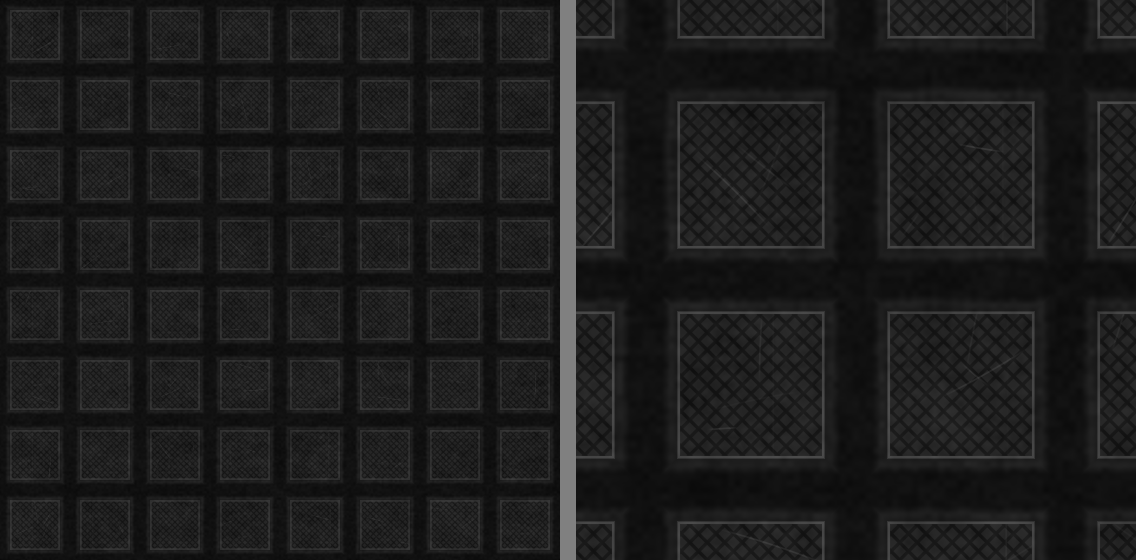
Left: the whole. Right: its middle third, enlarged.
Reproduce this pattern procedurally as a Shadertoy shader.

```glsl
// An 8 by 8 grid of dark square panels, each with a soft frame, a thin pale inset
// line and a crosshatched, scratched face. Box distances shape each cell, cell
// hashes vary the wear, and wrapping value noise adds grain that tiles.

#define REPEATS 8.0
#define PANEL_HALF 0.405
#define INSET_HALF 0.344
#define INSET_WIDTH 0.0125
#define HATCH_COUNT 12.0
#define HATCH_WIDTH 0.016
#define SCRATCHES 5
#define GUTTER_TONE 0.064
#define FRAME_TONE 0.108
#define FACE_TONE 0.148
#define INSET_TONE 0.265
#define GRAIN 0.034

float hash(vec2 p) {
    vec3 q = fract(vec3(p.xyx) * vec3(0.1031, 0.1030, 0.0973));
    q += dot(q, q.yzx + 33.33);
    return fract((q.x + q.y) * q.z);
}

// Value noise that repeats after a whole period
float wrapNoise(vec2 p, vec2 period) {
    vec2 i = floor(p), f = fract(p);
    f = f * f * (3.0 - 2.0 * f);
    vec2 a = mod(i, period), b = mod(i + 1.0, period);
    return mix(mix(hash(a), hash(vec2(b.x, a.y)), f.x),
               mix(hash(vec2(a.x, b.y)), hash(b), f.x), f.y);
}

float layer(vec2 uv, vec2 frequency) {
    return wrapNoise(uv * frequency, frequency) - 0.5;
}

// Share of a pixel covered by a stroke whose centre is at distance d
float stroke(float d, float width, float pixel) {
    float h = 0.5 * width, r = 0.5 * pixel;
    return max(min(d + r, h) - max(d - r, -h), 0.0) / pixel;
}

// Distance to the nearest of a family of 45 degree lines
float diagonal(float s) {
    return abs(fract(s * HATCH_COUNT) - 0.5) / (HATCH_COUNT * sqrt(2.0));
}

float scratchMarks(vec2 p, vec2 cell, float pixel) {
    float marks = 0.0;
    for (int i = 0; i < SCRATCHES; i++) {
        vec2 seed = cell + 17.0 * float(i + 1);
        vec2 centre = (vec2(hash(seed), hash(seed + 41.0)) - 0.5) * 0.56;
        float angle = 6.2832 * hash(seed + 83.0);
        float reach = mix(0.06, 0.32, hash(seed + 127.0));
        vec2 dir = vec2(cos(angle), sin(angle));
        vec2 q = p - centre;
        float along = dot(q, dir);
        float across = dot(q, vec2(-dir.y, dir.x)) + 0.12 * along * along;
        float fade = 1.0 - smoothstep(0.4 * reach, reach, abs(along));
        float strength = pow(hash(seed + 191.0), 2.5);
        marks += stroke(abs(across), 0.008, pixel) * fade * strength;
    }
    // Upright scuff shared by a column, fading from row to row
    float x = (hash(vec2(cell.x, 311.0)) - 0.5) * 0.5 + 0.03 * (hash(cell + 7.0) - 0.5);
    float strength = pow(hash(vec2(cell.x, 211.0)), 2.0) * hash(cell + 59.0);
    return marks + stroke(abs(p.x - x), 0.008, pixel) * strength;
}

void mainImage(out vec4 fragColor, in vec2 fragCoord) {
    vec2 uv = fragCoord / iResolution.xy;
    vec2 cell = floor(uv * REPEATS);
    vec2 p = fract(uv * REPEATS) - 0.5;
    float pixel = REPEATS / min(iResolution.x, iResolution.y);
    float box = max(abs(p.x), abs(p.y));

    // Grain, with longer streaks across, and broad stains
    float fine = layer(uv, vec2(256.0)) + 0.7 * layer(uv, vec2(96.0, 192.0));
    float stain = layer(uv, vec2(24.0, 40.0)) + 0.6 * layer(uv, vec2(64.0));

    // Gutter and soft, slightly ragged frame
    float edge = box + 0.012 * stain;
    float frame = 1.0 - smoothstep(PANEL_HALF - 0.02, PANEL_HALF + 0.025, edge);
    float tone = mix(GUTTER_TONE, FRAME_TONE, frame);
    tone += 0.014 * (1.0 - smoothstep(0.0, 0.025, abs(edge - PANEL_HALF + 0.025)));

    // Crosshatched face
    float hatchA = stroke(diagonal(p.x + p.y), HATCH_WIDTH, pixel);
    float hatchB = stroke(diagonal(p.x - p.y), HATCH_WIDTH, pixel);
    float hatch = 1.0 - (1.0 - hatchA) * (1.0 - 0.85 * hatchB);
    float face = FACE_TONE + 0.008 * (hash(cell + 5.0) - 0.5) + 0.016 * stain;
    face *= 1.0 - 0.4 * hatch;
    face += 0.085 * scratchMarks(p, cell, pixel);
    float inside = clamp((INSET_HALF - box) / pixel + 0.5, 0.0, 1.0);
    tone = mix(tone, face, inside);

    // Pale inset line, worn in places
    float inset = stroke(abs(box - INSET_HALF), INSET_WIDTH, pixel);
    tone = mix(tone, INSET_TONE + 0.05 * stain, inset);

    tone += GRAIN * (fine * mix(0.7, 1.0, frame) + 0.35 * stain);
    fragColor = vec4(vec3(clamp(tone, 0.0, 1.0)), 1.0);
}
```
